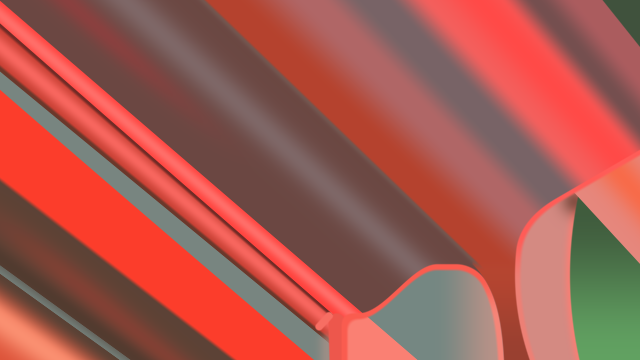
Reproduce this background procedurally as a Shadertoy shader.

```glsl
float pixel;

float edge(float d) { return smoothstep(-pixel, pixel, d); }

float glow(float x, float centre, float width) {
    float t = (x - centre) / width;
    return exp(-t * t);
}

float smoothMin(float a, float b, float k) {
    float h = max(k - abs(a - b), 0.0) / k;
    return min(a, b) - h * h * k * 0.25;
}

float capsule(vec2 p, vec2 a, vec2 b, float radius) {
    vec2 ab = b - a;
    return length(p - a - ab * clamp(dot(p - a, ab) / dot(ab, ab), 0.0, 1.0)) - radius;
}

void paint(inout vec3 base, vec3 colour, float amount) {
    base = mix(base, colour, clamp(amount, 0.0, 1.0));
}

// Narrow ribbons on the lower left, for fan coordinate u < 0
vec3 lowerRibbons(float u, vec2 p) {
    vec3 brown = vec3(0.36, 0.26, 0.21), teal = vec3(0.47, 0.52, 0.50);
    vec3 c = mix(vec3(0.86, 0.32, 0.22), vec3(0.98, 0.56, 0.44), glow(u, -5.5, 0.5));
    paint(c, brown, smoothstep(-5.35, -4.6, u));
    paint(c, teal, edge(u + 4.56));
    paint(c, brown, edge(u + 4.39));
    paint(c, vec3(0.56, 0.25, 0.20), 0.75 * glow(u, -3.1 - 0.16 * p.y, 0.35) * smoothstep(1.9, 3.6, p.y));
    paint(c, vec3(0.27, 0.20, 0.16), 0.5 * glow(u, -4.25, 0.25));
    paint(c, vec3(0.99, 0.24, 0.17), smoothstep(-2.86, -2.74, u));
    paint(c, teal, edge(u + 1.32 + 0.07 * p.x));

    // Rolled tube with a dark seam
    paint(c, vec3(0.42, 0.22, 0.17), edge(u + 1.04));
    vec3 tube = mix(vec3(0.76, 0.23, 0.18), vec3(0.97, 0.40, 0.37), glow(u, -0.67, 0.19));
    paint(c, tube, smoothstep(-0.99, -0.92, u));
    float seam = -0.33 - 0.035 * p.x;
    paint(c, vec3(0.44, 0.17, 0.15), smoothstep(seam - 0.10, seam - 0.03, u));
    vec3 lip = mix(vec3(1.0, 0.25, 0.23), vec3(1.0, 0.43, 0.41), glow(u, -0.2, 0.14));
    paint(c, lip, edge(u - seam));
    return c;
}

// Broad folded sheet on the upper right
vec3 upperSheet(float u, vec2 p) {
    vec3 c = vec3(0.42, 0.28, 0.26);
    paint(c, vec3(0.58, 0.24, 0.24), 0.75 * glow(u, 0.8, 0.24) * (1.0 - smoothstep(0.3, 2.1, p.y)));
    paint(c, vec3(0.50, 0.41, 0.41), 0.95 * glow(u, 1.5, 0.32));
    paint(c, vec3(0.46, 0.36, 0.33), 0.7 * glow(u, 2.44, 0.06));
    paint(c, vec3(0.71, 0.26, 0.18), smoothstep(2.43, 2.49, u));
    paint(c, vec3(0.69, 0.40, 0.40), smoothstep(2.85, 3.65, u));
    paint(c, vec3(0.47, 0.39, 0.40), smoothstep(3.85, 4.35, u));
    paint(c, vec3(0.95, 0.38, 0.37), smoothstep(4.65, 5.15, u));
    paint(c, vec3(1.0, 0.29, 0.28), glow(u, 5.75, 0.4));
    paint(c, vec3(0.46, 0.31, 0.31), smoothstep(6.0, 6.4, u));
    paint(c, vec3(0.67, 0.36, 0.37), smoothstep(6.45, 6.9, u));
    paint(c, vec3(0.25, 0.32, 0.24), edge(u - 7.23));
    return c;
}

void mainImage(out vec4 fragColor, in vec2 fragCoord) {
    // Canvas is 4.32 units high, y measured down from the top
    pixel = 4.32 / iResolution.y;
    vec2 p = vec2(fragCoord.x, iResolution.y - fragCoord.y) * pixel;

    // Fan coordinate: constant along each slightly converging fold
    float u = (p.x - 1.16 * p.y) / (1.0 - 0.05 * p.y);
    vec3 c = mix(lowerRibbons(u, p), upperSheet(u, p), edge(u + 0.01));

    // Stem between the two openings
    float stemLeft = 6.07 - 0.4 * exp(-2.5 * (max(p.y, 3.17) - 3.17));
    vec3 stem = mix(vec3(0.71, 0.27, 0.19), vec3(0.60, 0.25, 0.19), smoothstep(3.2, 4.3, p.y));
    paint(c, stem, edge(p.x - stemLeft) * smoothstep(3.1, 3.25, p.y));

    // Curled end of the tube
    paint(c, vec3(0.70, 0.58, 0.54), 0.6 * glow(p.x, 3.93, 0.1) * smoothstep(3.95, 4.1, p.y));
    paint(c, vec3(0.93, 0.34, 0.30), edge(-capsule(p, vec2(4.04, 3.86), vec2(4.06, 4.5), 0.1)));
    paint(c, vec3(0.97, 0.43, 0.39), edge(-capsule(p, vec2(3.83, 3.92), vec2(3.95, 3.79), 0.045)));

    // Left opening
    float crest = mix(3.76, 3.17, smoothstep(4.3, 5.25, p.x));
    float left = smoothMin(p.y - crest, stemLeft - p.x, 0.2);
    left = smoothMin(left, p.x - 4.1, 0.15);
    vec3 inner = mix(vec3(0.46, 0.53, 0.51), vec3(0.72, 0.57, 0.53), smoothstep(5.2, 6.0, p.x));
    paint(inner, vec3(0.98, 0.50, 0.45), edge(-u));
    vec3 rim = mix(vec3(0.98, 0.36, 0.31), vec3(0.96, 0.52, 0.47), smoothstep(3.3, 3.8, p.y) * step(5.5, p.x));
    paint(inner, rim, 1.0 - smoothstep(0.05, 0.09, left));
    paint(c, inner, edge(left));

    // Right opening: green depth, coral stripe and pink wall
    float bend = p.y - 3.3;
    float right = smoothMin(p.y - 2.25 + 0.58 * (p.x - 6.9), p.x - 6.18 - 0.17 * bend * bend, 0.35);
    vec3 depth = mix(vec3(0.25, 0.36, 0.24), vec3(0.38, 0.63, 0.38), smoothstep(2.5, 4.3, p.y));
    float wall = 6.84 + 0.11 * bend * bend - p.x;
    vec3 pink = mix(vec3(0.83, 0.54, 0.51), vec3(0.96, 0.50, 0.46), glow(wall, 0.0, 0.06));
    paint(pink, vec3(0.48, 0.29, 0.24), 0.9 * glow(length(p - vec2(6.9, 2.42)), 0.0, 0.16));
    paint(depth, pink, edge(wall));
    vec3 coral = mix(vec3(0.90, 0.53, 0.49), vec3(0.97, 0.42, 0.29), glow(u, 5.6, 0.35));
    paint(depth, coral, edge(u - 4.76));
    vec3 rightRim = mix(vec3(1.0, 0.36, 0.34), vec3(0.93, 0.50, 0.46), smoothstep(2.8, 3.4, p.y));
    paint(depth, rightRim, 1.0 - smoothstep(0.04, 0.09, right));
    paint(c, depth, edge(right));

    fragColor = vec4(c, 1.0);
}
```
